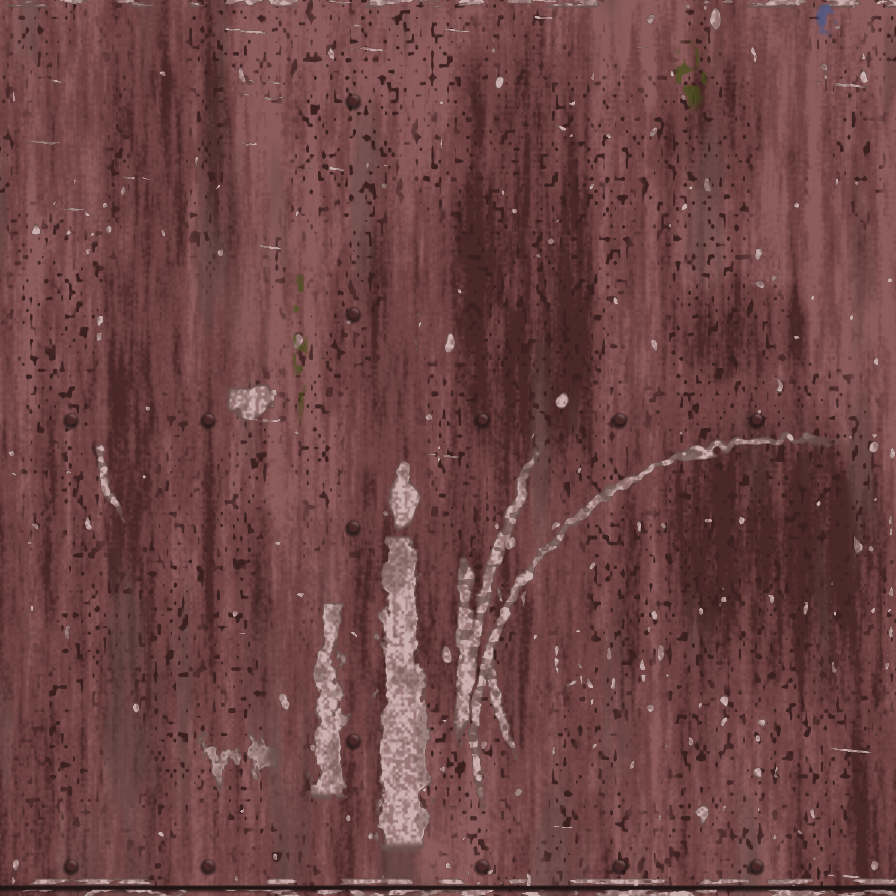
A WebGL 2 fragment shader for this texture:

```glsl
#version 300 es
precision highp float;
uniform vec2 u_resolution;
out vec4 fragColor;

const vec3 DARK = vec3(0.29, 0.155, 0.155);
const vec3 MID = vec3(0.44, 0.26, 0.26);
const vec3 LIGHT = vec3(0.55, 0.355, 0.355);
const vec3 GREY = vec3(0.42, 0.32, 0.3);
const vec3 ROSE = vec3(0.6, 0.46, 0.46);
const vec3 PALE = vec3(0.8, 0.69, 0.69);
const vec3 SHADOW = vec3(0.12, 0.075, 0.075);
const vec3 MOSS = vec3(0.27, 0.31, 0.1);
const float RIVET = 0.0085;
const float LIP = 0.012;

float hash(vec2 p) {
  return fract(sin(dot(p, vec2(127.1, 311.7))) * 43758.5453);
}
float noise(vec2 p) {
  vec2 i = floor(p), f = fract(p);
  f = f * f * (3.0 - 2.0 * f);
  return mix(mix(hash(i), hash(i + vec2(1, 0)), f.x),
             mix(hash(i + vec2(0, 1)), hash(i + vec2(1, 1)), f.x), f.y);
}
float fbm(vec2 p) {
  float sum = 0.0, amp = 0.533;
  for (int i = 0; i < 4; i++) {
    sum += amp * noise(p);
    p = p * 2.03 + 17.3;
    amp *= 0.5;
  }
  return sum;
}
float rise(float a, float b, float x) { return smoothstep(a, b, x); }
float fall(float a, float b, float x) { return 1.0 - smoothstep(a, b, x); }

// Soft ellipse
float blot(vec2 p, float x, float y, float rx, float ry) {
  return fall(0.7, 1.3, length((p - vec2(x, y)) / vec2(rx, ry)));
}
// One chip of random size in some grid cells
float chips(vec2 p, vec2 cells, vec2 radius, float density) {
  vec2 g = p * cells, id = floor(g);
  vec2 jitter = vec2(hash(id), hash(id + 31.7)) - 0.5;
  vec2 d = (fract(g) - 0.5 - 0.4 * jitter) / radius;
  return step(hash(id + 77.1), density) * fall(0.5, 1.1, length(d) / mix(0.4, 1.0, hash(id + 5.3)));
}
// Scratch along a parabola with an upright start
float bent(vec2 p, float x, float y, float bend, float height, float width) {
  float t = (p.y - y) / height, slope = 2.0 * bend * t / height;
  float d = abs(p.x - x - bend * t * t) / sqrt(1.0 + slope * slope);
  float span = rise(0.0, 0.15, t) * fall(0.7, 1.0, t);
  return span * fall(0.3, 1.0, d / (width * (0.4 + 0.6 * span)));
}
// Ragged upright strip, narrowing upward
float strip(vec2 p, float x, float low, float high, float width, float ragged) {
  float t = (p.y - low) / (high - low);
  float inside = width * fall(0.3, 1.7, t) - abs(p.x - x) + 0.035 * (ragged - 0.5);
  return rise(0.0, 0.007, inside) * rise(0.0, 0.1, t) * fall(0.97, 1.0, t);
}
vec3 rivet(vec3 color, vec2 p, float x, float y) {
  vec2 d = (p - vec2(x, y)) / RIVET;
  color = mix(color, SHADOW, 0.75 * fall(0.7, 1.3, length(d + vec2(0.1, 0.25))));
  return mix(color, mix(DARK, ROSE, rise(0.0, 0.8, d.x * 0.4 + d.y * 0.8)), fall(0.5, 0.8, length(d)));
}

void main() {
  vec2 p = gl_FragCoord.xy / u_resolution;
  float ragged = fbm(p * vec2(70, 45)), streak = fbm(p * vec2(55, 2.5));
  float fine = fbm(p * vec2(170, 22)), grain = noise(p * 300.0);
  vec2 w = p + 0.05 * (vec2(streak, ragged) - 0.5);
  vec2 q = p + 0.012 * (vec2(ragged, noise(p * 90.0)) - 0.5);

  // Streaked paint, damp stains and pits
  float stain = 0.85 * blot(w, 0.585, 0.74, 0.078, 0.27) + blot(w, 0.825, 0.63, 0.085, 0.06)
    + 0.8 * blot(w, 0.86, 0.4, 0.1, 0.15) + 0.7 * blot(w, 0.79, 0.85, 0.06, 0.06)
    + 0.7 * blot(w, 0.39, 0.65, 0.03, 0.1);
  float tone = 0.67 + 1.1 * (fbm(p * vec2(6, 3) + 3.0) + streak - 1.0) + 0.8 * (fine - 0.5)
    + 0.25 * (grain - 0.5) - 0.14 * p.x + 0.12 * rise(0.85, 1.0, p.y) - 0.36 * stain;
  vec3 color = mix(mix(DARK, MID, rise(0.0, 0.5, tone)), LIGHT, rise(0.45, 1.0, tone));
  color = mix(color, GREY * 0.9, 0.5 * rise(0.55, 0.75, fbm(p * vec2(25, 4) + 40.0)));
  float pits = rise(0.7, 0.86, noise(p * vec2(230, 150)));
  color = mix(color, DARK * 0.8, pits * rise(0.3, 0.65, fbm(p * vec2(22, 6)) + 0.2 * stain));

  // Chips and short scratches
  float cluster = rise(0.42, 0.68, fbm(p * 5.0 + 11.0));
  float corner = rise(0.45, 0.6, p.x) * fall(0.42, 0.52, p.y);
  float broken = rise(0.38, 0.58, noise(p * vec2(110, 160)));
  float flat_ = 0.04 + 0.13 * fall(0.3, 0.45, p.x) * rise(0.5, 0.6, p.y) + 0.2 * rise(0.87, 0.95, p.y);
  float wear = chips(q, vec2(17), vec2(0.13, 0.19), 0.03 + 0.16 * cluster)
    + chips(q + 0.37, vec2(48, 40), vec2(0.2), 0.02 + 0.09 * cluster)
    + broken * chips(q + 0.71, vec2(32, 13), vec2(0.12, 0.28), 0.02 + 0.22 * corner)
    + broken * chips(p + vec2(0, 0.09 * p.x + 0.004 * ragged), vec2(9, 42), vec2(0.3, 0.085), flat_);

  // Long curved scratches
  float sweep = abs(length((q - vec2(0.88, 0.17)) / vec2(0.35, 0.34)) - 1.0);
  float cuts = fall(0.006, 0.02, sweep) * rise(0.07, 0.16, p.y) * fall(0.86, 0.97, p.x)
    + bent(q, 0.515, 0.14, 0.12, 0.42, 0.009) + bent(q, 0.547, 0.28, 0.035, -0.14, 0.007)
    + bent(q, 0.52, 0.39, -0.012, -0.24, 0.01) + bent(q, 0.11, 0.51, 0.032, -0.1, 0.006);
  wear += cuts * (0.45 + 0.55 * broken);

  // Primer strips, drops and a low smear
  wear += strip(p, 0.448, 0.04, 0.405, 0.028, ragged) + 0.8 * strip(p, 0.366, 0.1, 0.33, 0.018, ragged)
    + blot(q, 0.45, 0.44, 0.015, 0.024) + blot(q, 0.451, 0.474, 0.008, 0.013)
    + blot(q, 0.28, 0.553, 0.024, 0.016) + 0.7 * blot(w, 0.26, 0.16, 0.05, 0.03) * rise(0.42, 0.6, ragged);

  // Bottom lip and rubbed edges
  float lip = fall(LIP - 0.002, LIP + 0.001, p.y);
  color = mix(color, SHADOW, lip * rise(0.002, 0.009, p.y));
  float edge = rise(0.989, 0.998, p.y) + fall(0.005, 0.008, p.y) + fall(0.0, 0.005, abs(p.y - LIP - 0.004));
  wear = max(wear * (1.0 - lip), edge * rise(0.48, 0.62, fbm(p * vec2(38, 110))));

  // Grey rim around a mottled core, then flecks
  vec3 core = mix(ROSE, PALE, rise(0.3, 0.65, 0.5 * (fine + grain)));
  core = mix(core, GREY, 0.5 * rise(0.52, 0.68, ragged));
  color = mix(mix(color, GREY, rise(0.05, 0.35, wear)), core, rise(0.3, 0.75, wear));
  float moss = blot(p, 0.335, 0.62, 0.008, 0.08) + blot(p, 0.77, 0.915, 0.02, 0.035);
  color = mix(color, MOSS, 0.7 * moss * rise(0.55, 0.75, noise(p * vec2(140, 90))));
  color = mix(color, MOSS.rbg + vec3(0, 0.25, 0.25), 0.7 * broken * blot(q, 0.922, 0.978, 0.012, 0.018));

  // Rivet rows and a column
  for (int i = 0; i < 6; i++) {
    float k = float(i), x = 0.08 + 0.153 * k;
    if (i != 2) color = rivet(rivet(color, p, x, 0.532), p, x, 0.034);
    if (i < 4) color = rivet(color, p, 0.395, 0.174 + 0.238 * k);
  }
  fragColor = vec4(color, 1.0);
}
```
